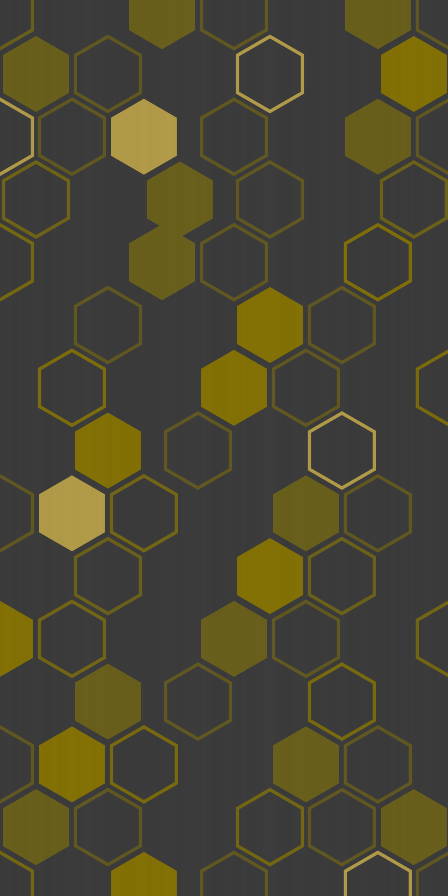
Reproduce this pattern procedurally as a Shadertoy shader.

```glsl
// Staggered rows of filled and outlined gold hexagons scattered on charcoal.

// Lengths are fractions of the canvas width.
const float HALF_PITCH = 0.0803;    // half the spacing of hexagons in a row
const float ROW_PITCH = 0.1401;
const float FIRST_ROW = 0.025;      // centre of the top row below the top edge
const float SEAM_GAP = 0.0405;      // extra space left of the middle
const float FILL_APOTHEM = 0.0735;
const float LINE_APOTHEM = 0.0762;
const float LINE_WIDTH = 0.0075;
const int CELLS_PER_ROW = 7;

const vec3 CHARCOAL = vec3(0.230);
const vec3 DIM = vec3(0.375, 0.340, 0.130);
const vec3 OLIVE = vec3(0.410, 0.370, 0.110);
const vec3 GOLD = vec3(0.510, 0.440, 0.020);
const vec3 TAN = vec3(0.690, 0.600, 0.280);

float hash(vec2 p) {
    return fract(sin(dot(p, vec2(127.1, 311.7))) * 43758.5453);
}

// Signed distance to a hexagon with a corner at the top.
float hexagon(vec2 p, float apothem) {
    p = abs(p);
    return max(p.x, dot(p, vec2(0.5, 0.8660254))) - apothem;
}

float coverage(float dist, float pixel) {
    return 1.0 - smoothstep(-0.5 * pixel, 0.5 * pixel, dist);
}

// Centre of a cell; columns right of the seam are pushed along.
vec2 cellCentre(float column, float row) {
    float seam = 4.5 + 1.3 * (hash(vec2(row, 41.0)) - 0.5);
    float x = column * HALF_PITCH + SEAM_GAP * step(seam, column);
    return vec2(x, FIRST_ROW + row * ROW_PITCH);
}

// Even spread of styles along each row, with a random start and jitter.
float styleValue(float column, float row) {
    float start = hash(vec2(row, 7.0));
    float jitter = 0.15 * hash(vec2(column, row) + 19.0);
    return fract(start + 0.618 * floor(column * 0.5) + jitter);
}

// Blends one cell over the colour below it.
vec3 paintCell(vec3 below, vec2 p, float column, float row, float pixel) {
    float style = styleValue(column, row);
    vec2 local = p - cellCentre(column, row);
    float solid = coverage(hexagon(local, FILL_APOTHEM), pixel);
    float edge = hexagon(local, LINE_APOTHEM);
    float ring = coverage(abs(edge + 0.5 * LINE_WIDTH) - 0.5 * LINE_WIDTH, pixel);

    if (style < 0.23) return mix(below, DIM, ring);
    if (style < 0.39) {
        vec3 lineColour = mix(OLIVE, GOLD, hash(vec2(row, column)));
        return mix(below, lineColour, ring);
    }
    if (style < 0.43) return mix(below, TAN, ring);
    if (style < 0.54) return mix(below, OLIVE, solid);
    if (style < 0.63) return mix(below, GOLD, solid);
    if (style < 0.67) return mix(below, TAN, solid);
    return below;
}

// Faint vertical streaks.
float streaks(float x) {
    float t = x * 90.0;
    float cell = floor(t);
    float blend = smoothstep(0.0, 1.0, t - cell);
    return mix(hash(vec2(cell, 3.0)), hash(vec2(cell + 1.0, 3.0)), blend) - 0.5;
}

void mainImage(out vec4 fragColor, in vec2 fragCoord) {
    float pixel = 1.0 / iResolution.x;
    // Rows are counted from the top edge down.
    vec2 p = vec2(fragCoord.x, iResolution.y - fragCoord.y) * pixel;
    float nearestRow = floor((p.y - FIRST_ROW) / ROW_PITCH + 0.5);

    vec3 colour = CHARCOAL;
    for (int j = -1; j <= 1; j++) {
        float row = nearestRow + float(j);
        float stagger = mod(row, 2.0);
        for (int i = 0; i < CELLS_PER_ROW; i++) {
            float column = 2.0 * float(i) + stagger;
            colour = paintCell(colour, p, column, row, pixel);
        }
    }

    colour += 0.010 * streaks(p.x);
    fragColor = vec4(colour, 1.0);
}
```
